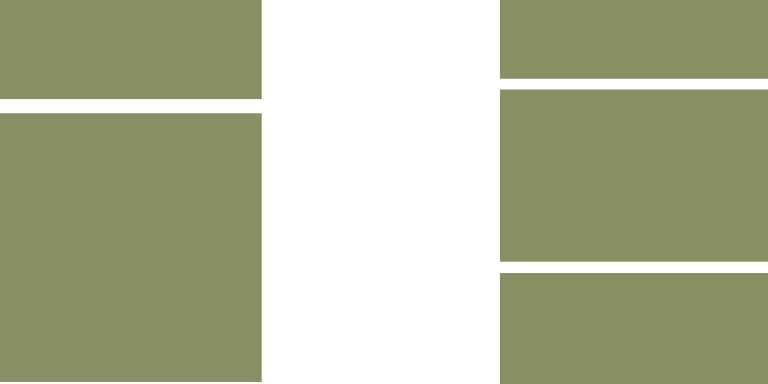
This background is drawn by a Shadertoy shader. Its source:

```glsl
// Two columns of flat olive panels on white, parted by a wide central gap and thin bars.

// Antialiased coverage of a box given by its lower-left and upper-right corners.
float panel(vec2 uv, vec2 low, vec2 high) {
    vec2 pixel = 1.0 / iResolution.xy;
    vec2 inside = clamp((uv - low) / pixel + 0.5, 0.0, 1.0)
                * clamp((high - uv) / pixel + 0.5, 0.0, 1.0);
    return inside.x * inside.y;
}

void mainImage(out vec4 fragColor, in vec2 fragCoord) {
    vec2 uv = fragCoord / iResolution.xy;
    vec3 white = vec3(1.0);
    vec3 olive = vec3(0.533, 0.561, 0.385);

    // Left column: a tall panel below a short one
    float cover = panel(uv, vec2(-0.1, 0.0052), vec2(0.3408, 0.705));
    cover += panel(uv, vec2(-0.1, 0.742), vec2(0.3408, 1.1));

    // Right column: three panels, running off the top and bottom
    cover += panel(uv, vec2(0.651, -0.1), vec2(1.1, 0.289));
    cover += panel(uv, vec2(0.651, 0.3185), vec2(1.1, 0.767));
    cover += panel(uv, vec2(0.651, 0.795), vec2(1.1, 1.1));

    fragColor = vec4(mix(white, olive, min(cover, 1.0)), 1.0);
}
```
